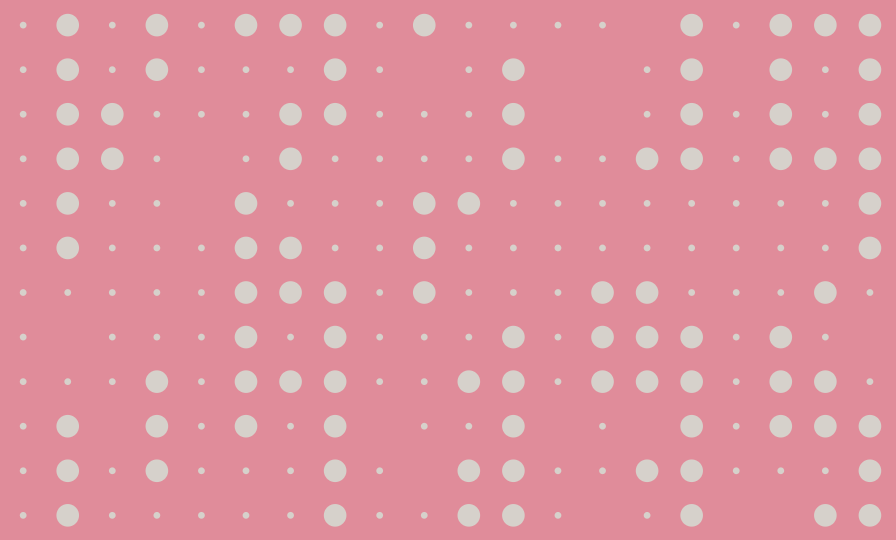
This pattern is drawn by a Shadertoy shader. Its source:

```glsl
// A pink field with a square grid of pale dots: large, small and missing ones.

// Lengths are in canvas heights.
const vec3  FIELD_COLOR    = vec3(0.880, 0.550, 0.605);
const vec3  DOT_COLOR      = vec3(0.840, 0.820, 0.795);
const float PITCH          = 0.08253;              // distance between dot centres
const vec2  FIRST_DOT      = vec2(0.0429, 0.0465); // from the upper left corner
const float LARGE_RADIUS   = 0.0209;
const float SMALL_RADIUS   = 0.0062;
const float BLOCK_COLUMNS  = 4.0;   // one small-dot gutter, then three free columns
const float RUN_ROWS       = 3.0;   // length of a vertical run of equal dots
const float RUN_SHARE      = 0.58;  // large share in the odd columns
const float SINGLE_SHARE   = 0.32;  // large share in the even columns
const float MISSING_SHARE  = 0.12;  // share of small dots left out
const float GOLDEN_STEP    = 0.618; // spreads the runs evenly down a column

float hash(vec2 p) {
    return fract(sin(dot(p, vec2(127.1, 311.7))) * 43758.5453);
}

// Odd columns hold vertical runs, even ones scattered dots, gutters none.
bool isLarge(vec2 cell) {
    if (mod(cell.x, BLOCK_COLUMNS) < 0.5) return false;
    if (mod(cell.x, 2.0) < 0.5) return hash(cell + 17.0) < SINGLE_SHARE;
    float shift = floor(RUN_ROWS * hash(vec2(cell.x, 5.0)));
    float run = floor((cell.y + shift) / RUN_ROWS);
    return fract(hash(vec2(cell.x, 9.0)) + run * GOLDEN_STEP) < RUN_SHARE;
}

float dotRadius(vec2 cell) {
    if (isLarge(cell)) return LARGE_RADIUS;
    return hash(cell + 41.0) < MISSING_SHARE ? -1.0 : SMALL_RADIUS;
}

void mainImage(out vec4 fragColor, in vec2 fragCoord) {
    float pixel = 1.0 / iResolution.y;
    vec2 p = vec2(fragCoord.x, iResolution.y - fragCoord.y) * pixel;

    // Nearest grid cell and distance to its dot
    vec2 grid = (p - FIRST_DOT) / PITCH;
    vec2 cell = floor(grid + 0.5);
    float edge = length(grid - cell) * PITCH - dotRadius(cell);

    float coverage = clamp(0.5 - edge / pixel, 0.0, 1.0);
    fragColor = vec4(mix(FIELD_COLOR, DOT_COLOR, coverage), 1.0);
}
```
